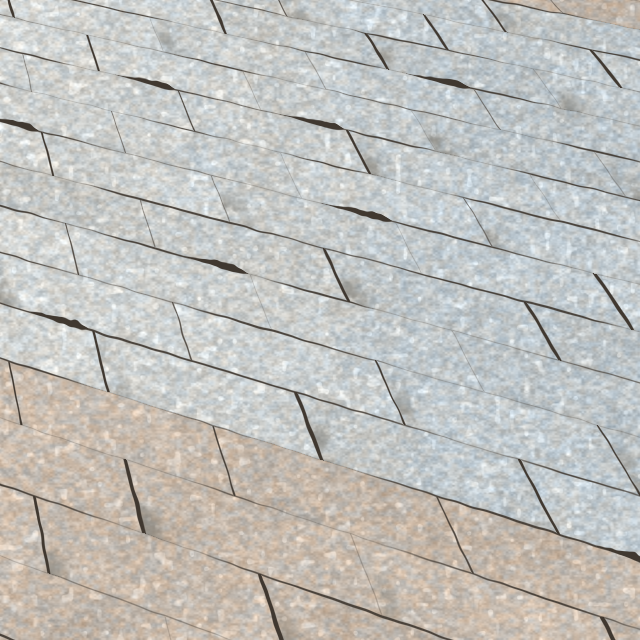
A Shadertoy shader for this texture:

```glsl
// Weathered stone paving in half-bond, seen obliquely: a pale grey band
// between two tan ones. A projective map turns the canvas into courses and
// columns; hashes vary the joints, gaps, stains and grain of every slab.

// Projective map: (column, course) = (COLUMN.p, COURSE.p) / DEPTH.p
const vec3 COLUMN = vec3(4.77, -1.531, -0.566);
const vec3 COURSE = vec3(-4.763, 15.12, -8.465);
const vec3 DEPTH = vec3(0.0145, 0.639, 1.0);
const float GREY_COURSES = 12.0;

const vec3 PALE_GREY = vec3(0.805, 0.813, 0.805);
const vec3 COOL_GREY = vec3(0.745, 0.775, 0.790);
const vec3 TAN = vec3(0.775, 0.727, 0.678);
const vec3 STAIN = vec3(0.51, 0.50, 0.47);
const vec3 JOINT = vec3(0.25, 0.22, 0.19);

const float THIN_JOINT = 0.0005;   // half widths in canvas units
const float WIDE_JOINT = 0.0021;
const float GAP_WIDTH = 0.0048;
const float GAP_CHANCE = 0.12;
const float STAIN_CHANCE = 0.35;
const float GRAIN = 0.24;
const float WOBBLE = 0.0022;

float hash(vec2 p) {
    vec3 q = fract(p.xyx * 0.1031);
    q += dot(q, q.yzx + 33.33);
    return fract((q.x + q.y) * q.z);
}

float noise(vec2 p) {
    vec2 i = floor(p), f = fract(p);
    f = f * f * (3.0 - 2.0 * f);
    return mix(mix(hash(i), hash(i + vec2(1, 0)), f.x),
               mix(hash(i + vec2(0, 1)), hash(i + vec2(1, 1)), f.x), f.y);
}

float fbm(vec2 p) {
    float sum = 0.0, amp = 0.5;
    for (int i = 0; i < 4; i++) {
        sum += amp * noise(p);
        p = p * 2.03 + 17.3;
        amp *= 0.5;
    }
    return sum / 0.9375;
}

float stroke(float dist, float halfWidth, float aa) {
    return 1.0 - smoothstep(halfWidth - aa, halfWidth + aa, abs(dist));
}

// Half-bond offset of a course
float bond(float course) { return 0.5 * mod(course, 2.0); }

void mainImage(out vec4 fragColor, in vec2 fragCoord) {
    vec2 uv = fragCoord / iResolution.xy;
    uv.y = 1.0 - uv.y;
    float aa = 0.75 / iResolution.y;

    // Canvas to paving, with the gradients that give true distances
    vec2 warp = vec2(noise(uv * 42.0), noise(uv * 42.0 + 50.0)) - 0.5;
    vec3 p = vec3(uv + WOBBLE * warp, 1.0);
    float depth = dot(DEPTH, p);
    vec2 pave = vec2(dot(COLUMN, p), dot(COURSE, p)) / depth;
    vec2 slope = vec2(length(COLUMN.xy - pave.x * DEPTH.xy),
                      length(COURSE.xy - pave.y * DEPTH.xy)) / depth;
    float course = floor(pave.y);
    float along = pave.x - bond(course);
    float down = fract(pave.y);
    vec2 slab = vec2(floor(along), course);
    bool isTan = course >= 0.0 || course < -GREY_COURSES;

    // Slab colour, broad patches and mineral grain
    float patches = fbm(uv * 7.0 + 3.0);
    float cool = smoothstep(0.2, 0.8, uv.x * 0.75 + 0.9 * (patches - 0.4));
    vec3 color = isTan ? TAN : mix(PALE_GREY, COOL_GREY, cool);
    color += 0.035 * (hash(slab + 61.0) - 0.5) + 0.09 * (patches - 0.5);
    vec2 grit = uv * vec2(125.0, 165.0);
    float grain = 0.6 * noise(grit) + 0.4 * noise(grit * 2.1 + 9.0) - 0.5;
    float tint = noise(grit * 0.8 + 70.0) - 0.5;
    color += GRAIN * grain * (isTan ? 0.85 : 1.0);
    color += tint * (isTan ? vec3(0.08, 0.0, -0.07) : vec3(0.05, 0.0, -0.05));
    color += 0.10 * smoothstep(0.72, 0.92, noise(uv * 90.0 + 30.0));

    // Head joints between neighbours in a course
    float head = floor(along + 0.5);
    float headDist = (along - head) / slope.x;
    vec2 headId = vec2(head, course);
    float wear = hash(headId + 23.0);
    float headWidth = mix(THIN_JOINT, WIDE_JOINT, wear * wear) * depth;
    headWidth *= 0.7 + 0.5 * noise(vec2(down * 5.0, 9.0 * wear));
    float headInk = stroke(headDist, headWidth, aa) * mix(0.22, 1.0, smoothstep(0.1, 0.6, wear));

    // Bed seams between courses, fading in and out
    float seam = floor(pave.y + 0.5);
    float seamDist = (pave.y - seam) / slope.y;
    float seamWear = noise(vec2(pave.x * 2.3, seam * 7.0 + 4.0));
    float seamWidth = mix(THIN_JOINT, 0.0013, seamWear * seamWear) * depth;
    float seamInk = stroke(seamDist, seamWidth, aa) * mix(0.22, 0.92, smoothstep(0.25, 0.75, seamWear));

    // Tapered open gaps where a seam meets a head joint
    float gapAlong = pave.x - bond(seam);
    float t = fract(gapAlong);
    float open = step(1.0 - GAP_CHANCE, hash(vec2(floor(gapAlong), seam) + 87.0));
    float taper = smoothstep(0.58, 0.9, t) * (1.0 - smoothstep(0.93, 1.0, t));
    float gapWidth = GAP_WIDTH * depth * taper * (0.6 + 0.5 * noise(uv * 110.0));
    float gapInk = open * step(0.02, taper) * stroke(seamDist + 0.4 * gapWidth, gapWidth, aa);

    // Smudges trailing to the right of some head joints
    float stained = step(1.0 - STAIN_CHANCE, hash(headId + 41.0));
    float smudge = smoothstep(-0.003, 0.004, headDist) * (1.0 - smoothstep(0.008, 0.045, headDist));
    smudge *= smoothstep(0.05, 0.8, down) * smoothstep(0.3, 0.65, fbm(uv * 38.0));
    color = mix(color, STAIN, 0.6 * stained * smudge);
    color = mix(color, STAIN, 0.12 * exp(-abs(seamDist) * 260.0));

    color = mix(color, JOINT, max(max(headInk, seamInk), gapInk));
    fragColor = vec4(clamp(color, 0.0, 1.0), 1.0);
}
```
